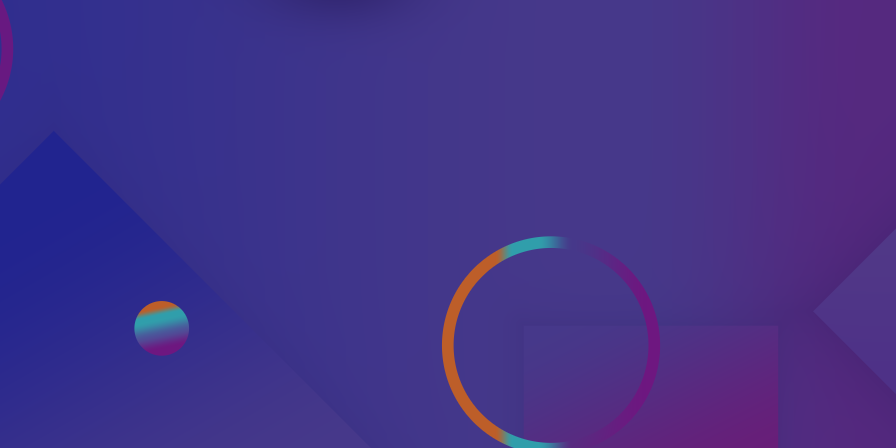
This background is drawn by a WebGL 1 fragment shader. Its source:

```glsl
precision highp float;
// Indigo to plum gradient backdrop with soft-shadowed squares, striped rings and a striped ball.

uniform vec2 u_resolution;

// Lengths are in canvas heights: x runs 0..2 on a 2:1 canvas, y runs 0..1
const vec3 INDIGO = vec3(0.185, 0.180, 0.560);
const vec3 VIOLET = vec3(0.275, 0.220, 0.540);
const vec3 PLUM = vec3(0.335, 0.160, 0.500);
const vec3 DEEP_BLUE = vec3(0.130, 0.140, 0.560);
const vec3 MAGENTA = vec3(0.410, 0.115, 0.470);
const vec3 ORANGE = vec3(0.740, 0.370, 0.160);
const vec3 TEAL = vec3(0.190, 0.620, 0.670);
const vec3 PURPLE = vec3(0.430, 0.090, 0.500);
const vec3 SHADE = vec3(0.160, 0.110, 0.370);

const float BAND_COUNT = 22.0;    // faint vertical steps per canvas height
const float BAND_STRENGTH = 0.4;
const vec2 LEFT_DIAMOND = vec2(0.120, -0.292);
const float LEFT_REACH = 1.0;
const vec2 RIGHT_DIAMOND = vec2(2.315, 0.305);
const float RIGHT_REACH = 0.5;
const vec2 SQUARE = vec2(1.453, -0.011);
const float SQUARE_HALF = 0.284;
const vec2 RING = vec2(1.230, 0.229);
const vec2 CORNER_RING = vec2(-0.214, 0.891);
const float RING_RADIUS = 0.2305;
const float RING_HALF_WIDTH = 0.013;
const vec2 BALL = vec2(0.361, 0.267);
const float BALL_RADIUS = 0.061;
const vec2 BALL_AXIS = vec2(0.208, -0.978);

float diamondDistance(vec2 p, float reach) {
  return (abs(p.x) + abs(p.y) - reach) * 0.70711;
}

float squareDistance(vec2 p, float halfSide) {
  vec2 d = abs(p) - halfSide;
  return length(max(d, 0.0)) + min(max(d.x, d.y), 0.0);
}

float ringDistance(vec2 p) {
  return abs(length(p) - RING_RADIUS) - RING_HALF_WIDTH;
}

// Antialiased coverage of a shape from its signed distance
float coverage(float d) {
  return clamp(0.5 - d * u_resolution.y, 0.0, 1.0);
}

float softShadow(float d, float spread) {
  return exp(-max(d, 0.0) / spread);
}

vec3 backdrop(float x) {
  float stepped = (floor(x * BAND_COUNT) + 0.5) / BAND_COUNT;
  x = mix(x, stepped, BAND_STRENGTH);
  vec3 color = mix(INDIGO, VIOLET, smoothstep(-0.2, 1.35, x));
  return mix(color, PLUM, smoothstep(1.4, 1.95, x));
}

void main() {
  vec2 p = gl_FragCoord.xy / u_resolution.y;
  vec3 color = backdrop(p.x);

  // Shadow hanging from the top edge
  vec2 hang = (p - vec2(0.76, 1.04)) / vec2(0.17, 0.085);
  color = mix(color, SHADE, 0.6 * exp(-dot(hang, hang)));

  // Large diamond at lower left, lighter toward its lower right
  vec2 q = p - LEFT_DIAMOND;
  float d = diamondDistance(q, LEFT_REACH);
  color = mix(color, SHADE, 0.10 * softShadow(d, 0.06));
  float fade = smoothstep(-0.42, 0.42, dot(p - vec2(0.4, 0.25), vec2(0.5, -0.87)));
  color = mix(color, mix(DEEP_BLUE, VIOLET, fade), coverage(d));

  // Diamond entering from the right
  d = diamondDistance(p - RIGHT_DIAMOND, RIGHT_REACH);
  color = mix(color, SHADE, 0.22 * softShadow(d, 0.08));
  fade = smoothstep(0.5, 0.1, p.y);
  color = mix(color, mix(vec3(0.315, 0.220, 0.530), vec3(0.305, 0.190, 0.530), fade), coverage(d));

  // Square at the bottom, glowing toward its lower right
  q = p - SQUARE;
  d = squareDistance(q, SQUARE_HALF);
  color = mix(color, SHADE, 0.13 * softShadow(d, 0.035));
  fade = smoothstep(0.02, 0.60, dot(q + vec2(SQUARE_HALF, -SQUARE_HALF), vec2(0.5, -1.0)));
  color = mix(color, mix(VIOLET, MAGENTA, fade), coverage(d));

  // Main ring: orange, teal, then a clear gap rising into purple
  q = p - RING;
  vec3 stripe = mix(ORANGE, TEAL, smoothstep(-0.125, -0.085, q.x));
  stripe = mix(stripe, PURPLE, smoothstep(0.035, 0.065, q.x));
  float opacity = 1.0 - smoothstep(-0.03, 0.05, q.x) + smoothstep(0.04, 0.22, q.x);
  color = mix(color, stripe, coverage(ringDistance(q)) * opacity);

  // Purple ring cut off by the left edge
  color = mix(color, PURPLE, 0.9 * coverage(ringDistance(p - CORNER_RING)));

  // Ball with tilted stripes
  q = p - BALL;
  float along = dot(q, BALL_AXIS) / BALL_RADIUS;
  stripe = mix(ORANGE, TEAL, smoothstep(-0.78, -0.48, along));
  stripe = mix(stripe, vec3(0.30, 0.32, 0.60), smoothstep(-0.35, 0.25, along));
  stripe = mix(stripe, PURPLE, smoothstep(0.15, 0.75, along));
  color = mix(color, stripe, coverage(length(q) - BALL_RADIUS));

  gl_FragColor = vec4(color, 1.0);
}
```
